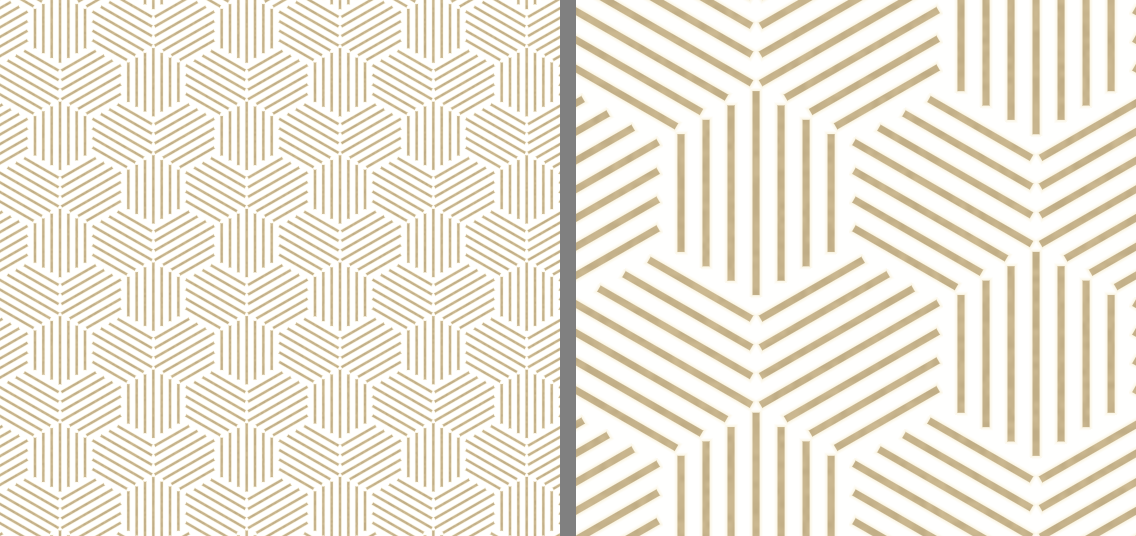
Left: the whole. Right: its middle third, enlarged.
Reproduce this pattern procedurally as a Shadertoy shader.

```glsl
// Woven-looking geometric lines: a lattice of regular hexagons, each filled with
// seven parallel bars. Bar direction turns by 120 degrees between neighbours,
// so three hexagons make one repeat. Unit of length: one hexagon width.

#define REPEATS vec2(3.0, 5.0)        // repeats across and down the canvas
#define ANCHOR vec2(0.4405, 0.5466)   // centre of one upright hexagon
#define PITCH 0.134                   // spacing of the bars
#define BAR_WIDTH 0.038
#define END_GAP 0.028                 // from bar end to hexagon border
#define SIDE_BARS 3.0                 // bars on each side of the middle one
#define HALO 0.022                    // reach of the warm fringe
#define MOTTLE 0.025                  // tone variation within the ink
#define PAPER vec3(1.0, 1.0, 0.995)
#define CREAM vec3(0.985, 0.965, 0.90)
#define INK vec3(0.775, 0.70, 0.545)

const float SQRT3 = 1.7320508;

float hash(vec2 p) {
    p = fract(p * vec2(0.1031, 0.1130));
    p += dot(p, p.yx + 33.33);
    return fract((p.x + p.y) * p.x * 17.0);
}

float valueNoise(vec2 p) {
    vec2 i = floor(p), f = fract(p);
    f = f * f * (3.0 - 2.0 * f);
    return mix(mix(hash(i), hash(i + vec2(1.0, 0.0)), f.x),
               mix(hash(i + vec2(0.0, 1.0)), hash(i + 1.0), f.x), f.y);
}

// Centre of the pointy-top hexagon containing p, from two interleaved grids
vec2 hexCentre(vec2 p) {
    vec2 cell = vec2(1.0, SQRT3);
    vec2 a = floor(p / cell + 0.5) * cell;
    vec2 b = (floor(p / cell) + 0.5) * cell;
    return distance(p, a) < distance(p, b) ? a : b;
}

// Signed distance to the nearest bar of the hexagon around p
float barDistance(vec2 p) {
    vec2 centre = hexCentre(p);
    vec2 q = p - centre;

    // Lattice indices pick one of three directions
    float row = floor(centre.y * 2.0 / SQRT3 + 0.5);
    float column = floor(centre.x - 0.5 * row + 0.5);
    float turn = mod(column - row, 3.0);
    float angle = radians(90.0 - 120.0 * turn);
    vec2 dir = vec2(cos(angle), sin(angle));

    float along = dot(q, dir);
    float across = dot(q, vec2(dir.y, -dir.x));
    float offset = clamp(floor(across / PITCH + 0.5), -SIDE_BARS, SIDE_BARS) * PITCH;

    // Bars shorten towards the sides to follow the hexagon border
    float halfLength = (1.0 - abs(offset)) / SQRT3 - END_GAP;
    return max(abs(across - offset) - 0.5 * BAR_WIDTH, abs(along) - halfLength);
}

void mainImage(out vec4 fragColor, in vec2 fragCoord) {
    vec2 scale = REPEATS * vec2(3.0, SQRT3);
    vec2 p = (fragCoord / iResolution.xy - ANCHOR) * scale;
    float pixel = scale.x / iResolution.x;

    float d = barDistance(p);
    float bar = 1.0 - smoothstep(-0.7 * pixel, 0.7 * pixel, d);
    float fringe = 1.0 - smoothstep(0.0, HALO, d);

    vec3 ink = INK + MOTTLE * (2.0 * valueNoise(p * 28.0 + 400.0) - 1.0);
    vec3 color = mix(mix(PAPER, CREAM, fringe), ink, bar);
    fragColor = vec4(color, 1.0);
}
```
